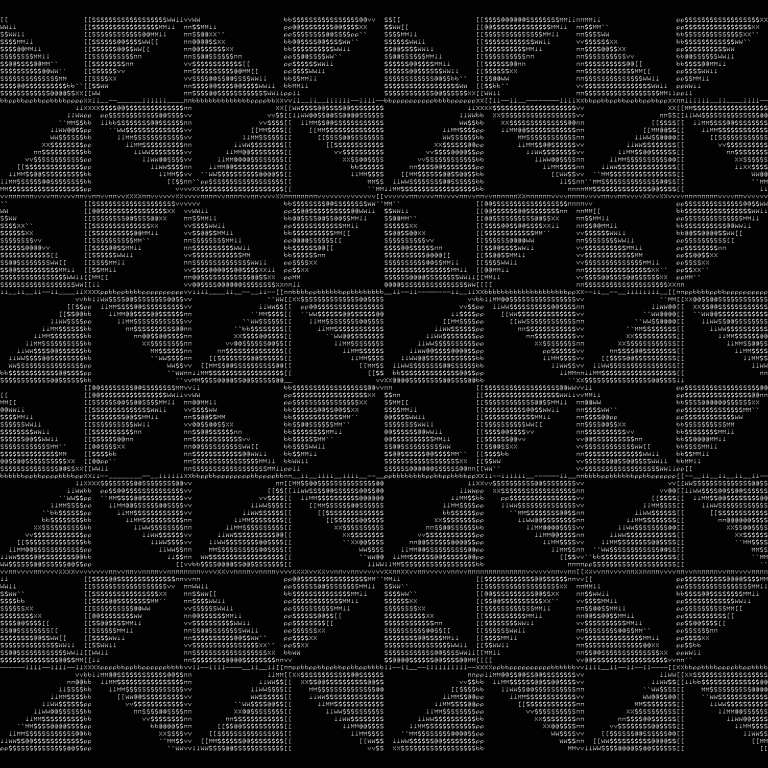
A WebGL 2 fragment shader for this pattern:

```glsl
#version 300 es
precision highp float;
// Alternating right triangles, 8 by 8, woven from a grid of small grey type-like marks on black.

uniform vec2 u_resolution;
out vec4 outColor;

const vec3 BACKGROUND = vec3(0.006);
const vec3 INK = vec3(0.66);
const float PAIRS = 92.0;              // double marks across
const float ROWS = 100.0;              // rows down
const float MARGIN = 1.0 / 48.0;       // empty band above and below
const vec2 TILE = vec2(11.75, 12.75);  // triangle tile, in pairs and rows
const float TILE_SHIFT = 1.05;
const float HALF_STROKE = 0.04;        // in row heights

float hash(vec2 p) {
    vec3 q = fract(p.xyx * vec3(0.1031, 0.1030, 0.0973));
    q += dot(q, q.yzx + 33.33);
    return fract((q.x + q.y) * q.z);
}

// Box-filtered line, also when thinner than a pixel
float line(float d, float px) {
    return clamp((HALF_STROKE - d) / px + 0.5, 0.0, 1.0)
         - clamp((-HALF_STROKE - d) / px + 0.5, 0.0, 1.0);
}

float stroke(vec2 p, vec2 a, vec2 b, float px) {
    vec2 ab = b - a;
    return line(length(p - a - ab * clamp(dot(p - a, ab) / dot(ab, ab), 0.0, 1.0)), px);
}

float ring(vec2 p, vec2 radius, float px) {
    return line(abs(length(p / radius) - 1.0) * min(radius.x, radius.y), px);
}

// 1 inside the triangle of a tile; its orientation turns with tile parity
float triangle(vec2 cell) {
    vec2 t = (cell + TILE_SHIFT) / TILE;
    vec2 odd = mod(floor(t), 2.0);
    vec2 f = fract(t);
    float diagonal = odd.x == odd.y ? f.x - f.y : f.x + f.y - 1.0;
    return step(0.0, diagonal * (odd.y * 2.0 - 1.0));
}

// Share of a cell lying inside the triangles
float cellCoverage(vec2 cell) {
    float sum = 0.0;
    for (int i = 0; i < 64; i++)
        sum += triangle(cell + (vec2(i % 8, i / 8) + 0.5) / 8.0);
    return sum / 64.0;
}

// Tone of a partly filled cell; tile seams and slopes favour different marks
float edgeTone(vec2 cell, float tone, float wear) {
    vec2 seam = floor((cell + 1.0 + TILE_SHIFT) / TILE) - floor((cell + TILE_SHIFT) / TILE);
    if (seam.x > 0.5 && seam.y < 0.5)
        return tone > 0.12 && tone < 0.42 ? 0.35 : tone;
    tone += (wear - 0.5) * 0.1;
    if (seam.y > 0.5) return tone;
    if (tone > 0.06 && tone < 0.3) return 0.28;
    return tone > 0.7 ? 0.9 : tone;
}

// Solid cells: a double hook with a stem
float hookMark(vec2 p, float px) {
    float ink = stroke(p, vec2(-0.14, 0.22), vec2(0.15, 0.22), px);
    ink += stroke(p, vec2(-0.15, 0.19), vec2(-0.15, 0.08), px);
    ink += stroke(p, vec2(-0.13, 0.05), vec2(0.13, -0.05), px);
    ink += stroke(p, vec2(0.15, -0.08), vec2(0.15, -0.19), px);
    ink += stroke(p, vec2(0.14, -0.22), vec2(-0.15, -0.22), px);
    ink += stroke(p, vec2(0.0, 0.33), vec2(0.0, 0.25), px);
    return ink + stroke(p, vec2(0.0, -0.25), vec2(0.0, -0.33), px);
}

// Marks get denser as the tone rises
float mark(vec2 p, float tone, float pick, float px) {
    vec2 q = vec2(abs(p.x), p.y);
    float side = pick < 0.5 ? -1.0 : 1.0;
    if (tone < 0.02) return 0.0;
    if (tone < 0.10) return stroke(p, vec2(-0.07, 0.27), vec2(0.03, 0.17), px);
    if (tone < 0.25) // dash, low or middle
        return stroke(q, vec2(0.0, side * 0.14 - 0.14), vec2(0.2, side * 0.14 - 0.14), px);
    if (tone < 0.32) // stem, foot and dot
        return stroke(p, vec2(0.0, 0.1), vec2(0.0, -0.2), px)
             + stroke(q, vec2(0.0, -0.22), vec2(0.12, -0.22), px)
             + stroke(p, vec2(-0.01, 0.26), vec2(0.01, 0.26), px);
    if (tone < 0.42) // bracket
        return stroke(p, vec2(-0.04, 0.27), vec2(-0.04, -0.3), px)
             + stroke(p, vec2(0.0, 0.28), vec2(0.1, 0.28), px)
             + stroke(p, vec2(0.0, -0.31), vec2(0.1, -0.31), px);
    if (tone < 0.54) // arch or wedge
        return pick < 0.5 ? stroke(q, vec2(0.15, 0.1), vec2(0.15, -0.22), px)
                          + stroke(q, vec2(0.0, 0.11), vec2(0.12, 0.11), px)
                          : stroke(q, vec2(0.19, 0.12), vec2(0.0, -0.22), px);
    if (tone < 0.67) // cross
        return stroke(vec2(q.x, abs(p.y)), vec2(0.0), vec2(0.17, 0.22), px);
    if (tone < 0.84) // loop on a stem
        return ring(p + vec2(0.0, 0.06), vec2(0.16, 0.16), px)
             + stroke(p, vec2(-0.17, side * 0.32), vec2(-0.17, -0.06), px);
    if (tone < 0.97) // posts with a peak
        return stroke(q, vec2(0.19, 0.22), vec2(0.15, -0.22), px)
             + stroke(q, vec2(0.13, side * 0.18), vec2(0.0), px);
    if (pick > 0.88) // occasional double ring among the hooks
        return ring(p, vec2(0.18, 0.27), px) + ring(p - vec2(0.05, 0.0), vec2(0.08, 0.1), px);
    return hookMark(p, px);
}

void main() {
    vec2 uv = gl_FragCoord.xy / u_resolution;
    float rowHeight = (1.0 - 2.0 * MARGIN) / ROWS;
    vec2 grid = vec2(uv.x * PAIRS, (1.0 - uv.y - MARGIN) / rowHeight);
    vec2 cell = floor(grid);
    // Each cell holds the same mark twice, side by side
    vec2 p = vec2(fract(grid.x * 2.0) - 0.5, 0.5 - fract(grid.y));
    p.x *= 0.5 / (PAIRS * rowHeight);
    // Worn edges and rare specks in the empty cells
    float tone = cellCoverage(cell);
    float wear = hash(cell + 151.0);
    if (tone > 0.0 && tone < 1.0) tone = edgeTone(cell, tone, wear);
    if (tone == 0.0 && wear > 0.9992) tone = 0.05;
    float inRows = step(0.0, cell.y) * step(cell.y, ROWS - 1.0);
    float ink = mark(p, tone, hash(cell + 7.0), 1.0 / (u_resolution.y * rowHeight));
    outColor = vec4(mix(BACKGROUND, INK, min(ink, 1.0) * inRows), 1.0);
}
```
